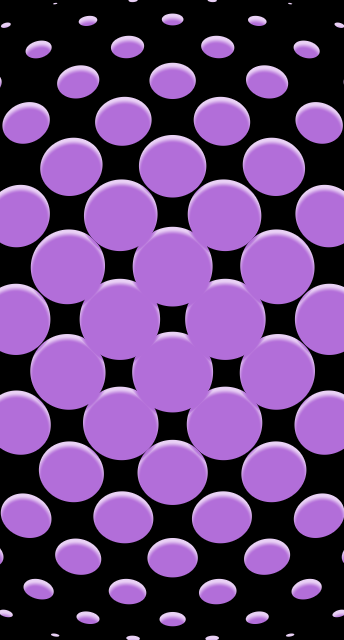
Give the GLSL for this pattern, as a WebGL 2 fragment shader.

```glsl
#version 300 es
precision highp float;
// Draws a staggered grid of bevelled violet dots wrapped over a dark bulging dome.

uniform vec2 u_resolution;
out vec4 fragColor;

const vec3 VIOLET = vec3(0.70, 0.43, 0.85);
const vec3 PALE = vec3(0.915, 0.82, 0.96);

const float DOME_RADIUS = 0.521;          // in canvas heights
const vec2 DOME_CENTER = vec2(0.001, 0.001);
const vec2 DOME_SHAPE = vec2(0.52, 1.0);  // curvature is weaker sideways
const float SPACING = 0.16;               // angle between dot rows
const float RIM_SHIFT = 0.0080;
const float RIM_SOFTNESS = 0.0050;

// Dots shrink with their angle from a point slightly below the middle.
float dotRadius(vec2 node) {
    return 0.14 * cos(length(node + vec2(0.0, 0.034))) - 0.016;
}

// Centre of a staggered dot, from its diagonal cell index.
vec2 dotCenter(vec2 cell) {
    return vec2(cell.x + cell.y + 1.0, cell.x - cell.y) * SPACING;
}

// Diagonal cell index of the dot nearest to a surface point.
vec2 nearestCell(vec2 surface) {
    vec2 grid = surface / SPACING - vec2(1.0, 0.0);
    return round(0.5 * vec2(grid.x + grid.y, grid.x - grid.y));
}

// Signed distance to the union of dots, in canvas heights.
float dotsDistance(vec2 p) {
    // Unwrap the dome into flat angular coordinates.
    vec2 dome = (p - DOME_CENTER) / DOME_RADIUS;
    float height = clamp(length(dome * DOME_SHAPE), 0.0001, 0.996);
    float angle = asin(height);
    vec2 surface = dome * angle / height * vec2(1.008, 1.0);

    // Local stretch along and across the direction from the middle.
    vec2 radial = normalize(dome + vec2(0.00001));
    vec2 tangent = vec2(-radial.y, radial.x);
    vec2 stretch = vec2(1.0 / cos(angle), angle / height);

    vec2 base = nearestCell(surface);
    float nearest = 1.0;
    for (int j = -1; j <= 1; j++) {
        for (int i = -1; i <= 1; i++) {
            vec2 node = dotCenter(base + vec2(i, j));
            vec2 offset = surface - node;
            float reach = max(length(offset), 0.0001);
            vec2 normal = offset / reach;
            vec2 slope = vec2(dot(normal, radial), dot(normal, tangent)) * stretch;
            float gap = (reach - dotRadius(node)) / length(slope);
            nearest = min(nearest, gap * DOME_RADIUS);
        }
    }
    return nearest;
}

void main() {
    vec2 p = (gl_FragCoord.xy - 0.5 * u_resolution) / u_resolution.y;
    float pixel = 1.0 / u_resolution.y;

    // Dot silhouette
    float coverage = clamp(0.5 - dotsDistance(p) / pixel, 0.0, 1.0);

    // Soft rim lit from above: the gaps seen slightly higher up
    float above = dotsDistance(p + vec2(0.0, RIM_SHIFT));
    float rim = smoothstep(-RIM_SOFTNESS, RIM_SOFTNESS, above);

    fragColor = vec4(mix(VIOLET, PALE, rim) * coverage, 1.0);
}
```
